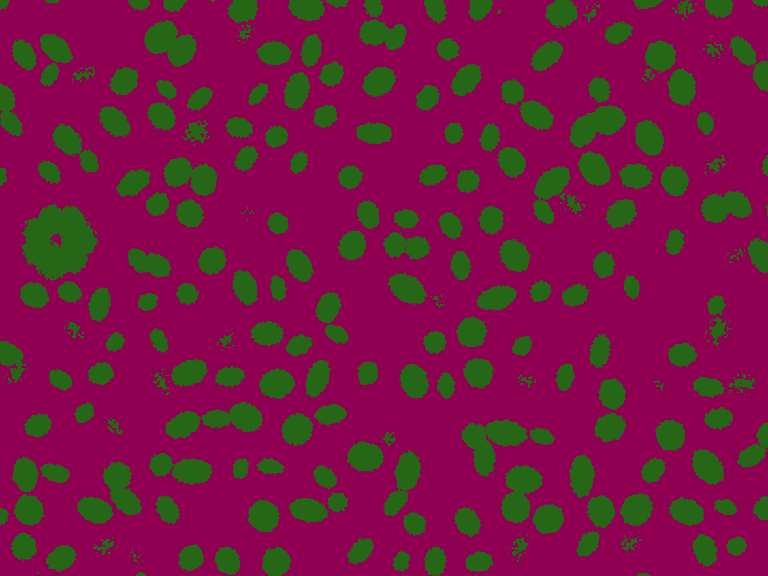
Reproduce this pattern procedurally as a WebGL 2 fragment shader.

```glsl
#version 300 es
precision highp float;
// Scattered green oval grains on a flat magenta ground.
// Ellipses sit on a staggered, jittered grid; fine noise roughens their rims
// and crumbles a few of them, and a ring of discs forms one larger clump.

#define ROWS 13.5          // grid rows over the canvas height
#define JITTER 0.64        // width of the random offset, in grid steps
#define SIZE_MIN 0.21      // mean radius range, in grid steps
#define SIZE_MAX 0.385
#define STRETCH 1.75       // longest axis ratio
#define VACANCY 0.28       // strength of the gaps
#define FRAIL 0.16         // share of crumbling grains near the sides
#define GRAIN 270.0        // noise cells over the canvas height
#define ROUGHNESS 0.07     // rim noise of sound grains
#define CRUMBLE 0.36       // rim noise of frail grains
#define CLUMP_CENTRE vec2(1.35, 7.86)
#define CLUMP_RADIUS 0.5

const vec3 MAGENTA = vec3(0.56, 0.0, 0.32);
const vec3 GREEN = vec3(0.15, 0.40, 0.09);
const float PI = 3.14159;

out vec4 fragColor;
uniform vec2 u_resolution;

vec3 hash3(vec2 p) {
    vec3 q = fract(p.xyx * vec3(0.1031, 0.1030, 0.0973));
    q += dot(q, q.yxz + 33.33);
    return fract((q.xxy + q.yzz) * q.zyx);
}

float valueNoise(vec2 p) {
    vec2 cell = floor(p);
    vec2 f = fract(p);
    f = f * f * (3.0 - 2.0 * f);
    float low = mix(hash3(cell).x, hash3(cell + vec2(1, 0)).x, f.x);
    float high = mix(hash3(cell + vec2(0, 1)).x, hash3(cell + vec2(1, 1)).x, f.x);
    return mix(low, high, f.y);
}

// First-order distance to an ellipse; the tiny shift avoids 0/0 at its centre.
float ellipseDistance(vec2 p, vec2 radii) {
    p += 1e-4;
    float k = length(p / radii);
    return k * (k - 1.0) / length(p / (radii * radii));
}

vec2 rotate(vec2 p, float angle) {
    float c = cos(angle), s = sin(angle);
    return vec2(c * p.x + s * p.y, c * p.y - s * p.x);
}

// Nearest grain around p, with its own amount of rim noise.
float scatteredGrains(vec2 p, float noise, float width) {
    float nearest = 1.0;
    for (int j = -1; j <= 1; j++) {
        float row = floor(p.y) + float(j);
        float shift = 0.5 * mod(row, 2.0);
        for (int i = -1; i <= 1; i++) {
            vec2 id = vec2(floor(p.x - shift) + float(i), row);
            vec3 place = hash3(id + 17.0);
            vec3 form = hash3(id + 71.0);
            vec2 site = id + vec2(shift, 0.0) + 0.5 + JITTER * (place.xy - 0.5);

            // Gaps gather in soft patches and around the clump.
            bool vacant = place.z < VACANCY * valueNoise(id * 0.4 + 5.0);
            if (vacant || distance(site, CLUMP_CENTRE) < 2.3 * CLUMP_RADIUS) continue;

            float ratio = sqrt(mix(1.0, STRETCH, form.y));
            vec2 radii = mix(SIZE_MIN, SIZE_MAX, form.x) * vec2(ratio, 1.0 / ratio);
            float d = ellipseDistance(rotate(p - site, PI * form.z), radii);

            // Crumbling is commoner towards the left and right sides.
            float side = abs(2.0 * site.x / width - 1.0);
            bool frail = hash3(id + 131.0).x < FRAIL * side;
            d += frail ? CRUMBLE * noise : ROUGHNESS * (noise - 0.5);
            nearest = min(nearest, d);
        }
    }
    return nearest;
}

// Ring of overlapping discs with a small opening in the middle.
float clump(vec2 p, float noise) {
    float nearest = 1.0;
    for (int i = 0; i < 7; i++) {
        float angle = 2.0 * PI * float(i) / 7.0;
        vec2 offset = CLUMP_RADIUS * vec2(cos(angle), sin(angle));
        float radius = 0.34 + 0.09 * hash3(vec2(i, 9)).x;
        nearest = min(nearest, length(p - CLUMP_CENTRE - offset) - radius);
    }
    return nearest + 2.0 * ROUGHNESS * (noise - 0.5);
}

void main() {
    vec2 uv = gl_FragCoord.xy / u_resolution.y;
    vec2 p = uv * ROWS;
    float width = ROWS * u_resolution.x / u_resolution.y;
    float pixel = ROWS / u_resolution.y;
    float noise = valueNoise(uv * GRAIN);

    float d = min(scatteredGrains(p, noise, width), clump(p, noise));
    float cover = 1.0 - smoothstep(-0.7 * pixel, 0.7 * pixel, d);
    fragColor = vec4(mix(MAGENTA, GREEN, cover), 1.0);
}
```
